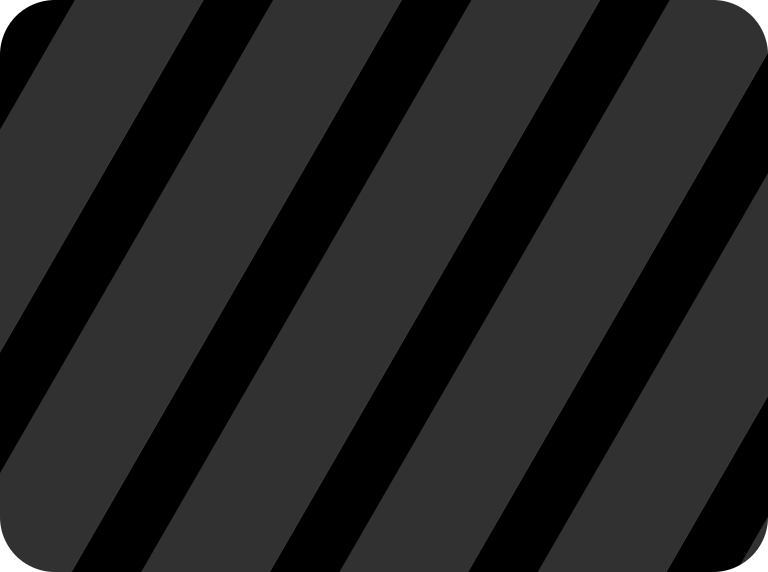
Write a Shadertoy shader that draws this pattern.

```glsl
#define STRIPE_ANGLE 0.5235988
#define STRIPE_PERIOD 0.3002
#define STRIPE_WIDTH 0.105
#define STRIPE_CENTER 0.1612
#define CORNER_RADIUS 0.096
#define RIM_WIDTH 0.0017
#define RIM_LIGHT 0.025
#define PANEL_COLOR vec3(0.192)
#define STRIPE_COLOR vec3(0.0)
#define OUTSIDE_COLOR vec3(1.0)

float roundedBox(vec2 p, vec2 halfSize, float radius) {
    vec2 q = abs(p) - halfSize + radius;
    return length(max(q, 0.0)) + min(max(q.x, q.y), 0.0) - radius;
}

// Antialiased coverage of the region where the distance is negative
float coverage(float dist, float pixel) {
    return clamp(0.5 - dist / pixel, 0.0, 1.0);
}

void mainImage(out vec4 fragColor, in vec2 fragCoord) {
    // Canvas height is one unit
    float pixel = 1.0 / iResolution.y;
    vec2 p = fragCoord * pixel;
    vec2 halfSize = 0.5 * iResolution.xy * pixel;

    // Signed offset from the nearest stripe center, across the stripes
    vec2 across = vec2(cos(STRIPE_ANGLE), -sin(STRIPE_ANGLE));
    float phase = (dot(p, across) - STRIPE_CENTER) / STRIPE_PERIOD;
    float offset = (fract(phase + 0.5) - 0.5) * STRIPE_PERIOD;
    float stripe = coverage(abs(offset) - 0.5 * STRIPE_WIDTH, pixel);

    // Faint light rim on the left side of each stripe
    float rimOffset = offset + 0.5 * (STRIPE_WIDTH + RIM_WIDTH);
    float rim = coverage(abs(rimOffset) - 0.5 * RIM_WIDTH, pixel);

    vec3 color = mix(PANEL_COLOR + RIM_LIGHT * rim, STRIPE_COLOR, stripe);

    // Rounded panel outline
    float panel = coverage(roundedBox(p - halfSize, halfSize, CORNER_RADIUS), pixel);
    fragColor = vec4(mix(OUTSIDE_COLOR, color, panel), 1.0);
}
```
